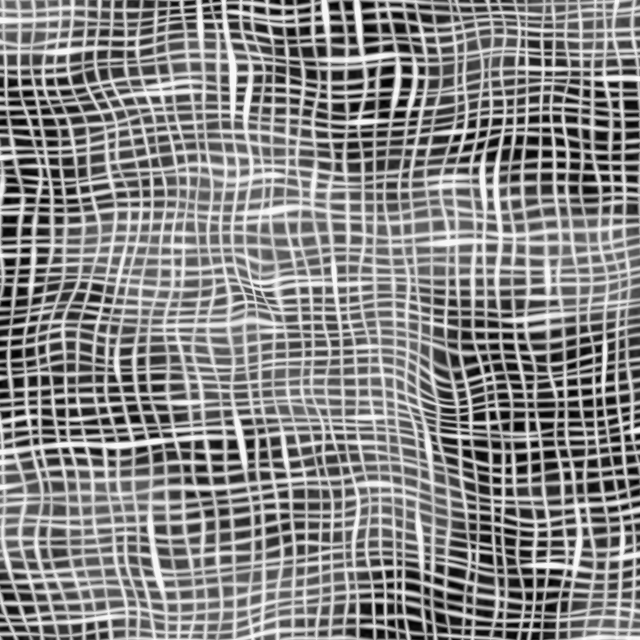
This texture is drawn by a Shadertoy shader. Its source:

```glsl
// Loose gauze: a wavy open weave of pale threads over dark gaps, with slubs and snags.

const vec2  THREADS      = vec2(46.0, 62.0);  // repeats across and down
const float HALF_WIDTH   = 0.0030;            // thread half width, canvas units
const float SOFTNESS     = 0.0027;            // blur of thread edges
const float SPACING_VARY = 0.26;              // uneven spacing, in cells
const float WANDER       = 0.40;              // sideways drift of each thread, in cells
const float SLUB_SWELL   = 0.75;              // extra width of thick stretches
const vec2  LEAN         = vec2(0.05, -0.02); // overall slant of the two thread sets
const vec2  WAVE_BROAD   = vec2(0.050, 0.042);
const vec2  WAVE_FINE    = vec2(0.014, 0.012);
const vec2  SAG_CENTER   = vec2(0.70, 0.40);
const vec2  SAG_SIZE     = vec2(0.055, 0.060);
const float SAG_DEPTH    = 0.030;
const vec2  PINCH_CENTER = vec2(0.40, 0.54);
const float PINCH_SIZE   = 0.032;
const float PINCH_PULL   = 0.75;
const float GAP_DARK     = 0.05;
const float GAP_HAZY     = 0.33;
const float THREAD_DIM   = 0.66;
const float THREAD_LIGHT = 0.86;
const float CROSS_GLOW   = 0.13;

float hash(vec2 p) {
    vec3 q = fract(vec3(p.xyx) * 0.1031);
    q += dot(q, q.yzx + 33.33);
    return fract((q.x + q.y) * q.z);
}

float noise(vec2 p) {
    vec2 i = floor(p), f = fract(p);
    f = f * f * (3.0 - 2.0 * f);
    return mix(mix(hash(i), hash(i + vec2(1, 0)), f.x),
               mix(hash(i + vec2(0, 1)), hash(i + vec2(1, 1)), f.x), f.y);
}

vec2 noise2(vec2 p) {
    return vec2(noise(p + 17.3), noise(p + 71.7)) - 0.5;
}

// Bends the cloth: slant, broad and fine waves, one sag and one pinch
vec2 warpCloth(vec2 p) {
    vec2 q = p + LEAN * (p.yx - 0.5);
    q += WAVE_BROAD * noise2(p * 4.0) + WAVE_FINE * noise2(p * 12.0);

    vec2 sag = (p - SAG_CENTER) / SAG_SIZE;
    q.y += SAG_DEPTH * exp(-dot(sag, sag));

    vec2 pinch = p - PINCH_CENTER;
    vec2 twisted = pinch + 0.45 * pinch.yx;
    q += PINCH_PULL * twisted * exp(-dot(pinch, pinch) / (PINCH_SIZE * PINCH_SIZE));
    return q;
}

// Brightness of one set of parallel threads
float threadSet(float across, float along, float count, float seed, float pixel) {
    float cell = floor(across * count);
    float light = 0.0;
    for (int k = -1; k <= 1; k++) {
        float id = cell + float(k);
        float lane = id + seed;

        // Uneven position
        float shift = SPACING_VARY * (hash(vec2(lane, 3.0)) - 0.5)
                    + WANDER * (noise(vec2(along * 16.0, lane)) - 0.5);
        float dist = abs(across - (id + 0.5 + shift) / count);

        // Thick bright stretches, and small changes in yarn width
        float slub = smoothstep(0.80, 1.0, noise(vec2(along * 7.0 + 40.0, lane)));
        float yarn = noise(vec2(along * 38.0 + 90.0, lane));
        float width = HALF_WIDTH * (0.80 + 0.40 * yarn + SLUB_SWELL * slub);

        float edge = SOFTNESS + 0.5 * pixel;
        float body = 1.0 - smoothstep(width - edge, width + edge, dist);
        float tone = mix(THREAD_DIM, THREAD_LIGHT, yarn) + 0.18 * slub;
        light = max(light, body * tone);
    }
    return light;
}

void mainImage(out vec4 fragColor, in vec2 fragCoord) {
    vec2 uv = fragCoord / iResolution.xy;
    float pixel = 1.0 / min(iResolution.x, iResolution.y);
    vec2 cloth = warpCloth(uv);

    float warpThreads = threadSet(cloth.x, cloth.y, THREADS.x, 200.0, pixel);
    float weftThreads = threadSet(cloth.y, cloth.x, THREADS.y, 500.0, pixel);

    // Gaps: cloudy haze plus loose fibre fuzz
    float cloud = 0.65 * noise(uv * 5.0 + 9.0) + 0.35 * noise(uv * 13.0 + 31.0);
    float gap = mix(GAP_DARK, GAP_HAZY, smoothstep(0.25, 0.75, cloud));
    gap += 0.10 * (noise(uv * 150.0) - 0.5);

    // Threads over gaps, brighter where they cross
    float threads = max(warpThreads, weftThreads);
    float shade = gap * (1.0 - threads) + threads;
    shade += CROSS_GLOW * warpThreads * weftThreads;

    fragColor = vec4(vec3(clamp(shade, 0.0, 0.97)), 1.0);
}
```
